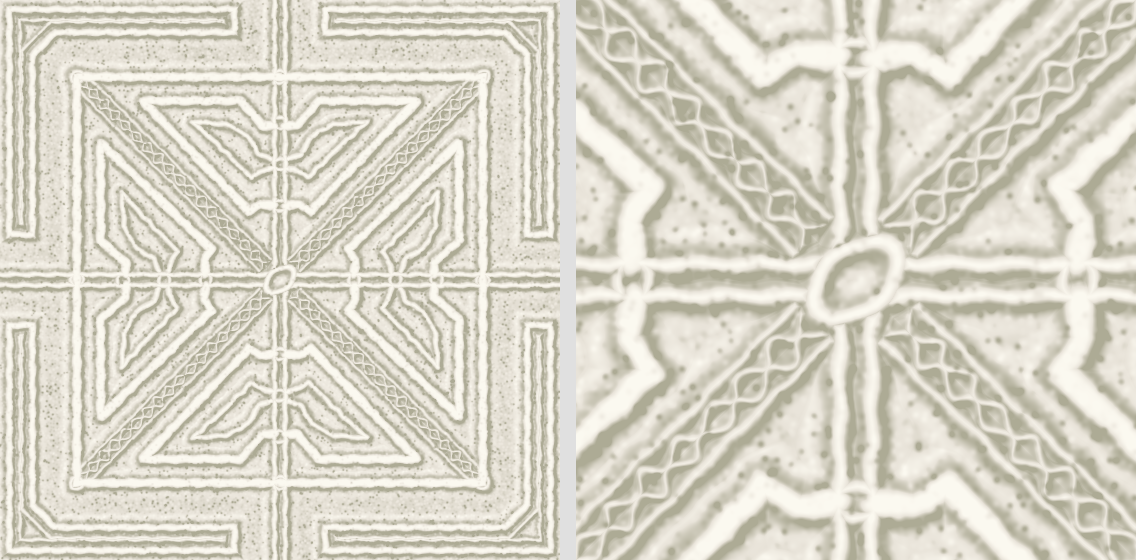
Left: the whole. Right: its middle third, enlarged.
A Shadertoy shader for this pattern:

```glsl
// Embossed cream plaster ceiling tile: corner brackets, square frame, braided diagonals and leaf motifs.

float hash(vec2 p) {
    p = fract(p * vec2(0.1031, 0.1137));
    p += dot(p, p.yx + 33.33);
    return fract((p.x + p.y) * p.x * 7.31 + p.y * 3.17);
}

float segment(vec2 p, vec2 a, vec2 b) {
    vec2 ab = b - a;
    return length(p - a - ab * clamp(dot(p - a, ab) / dot(ab, ab), 0.0, 1.0));
}

// Cellular grain: softly blended random dots, with a few dark pits
float grain(vec2 p) {
    vec2 cell = floor(p);
    float sum = 0.0;
    for (int j = -1; j <= 1; j++)
    for (int i = -1; i <= 1; i++) {
        vec2 id = cell + vec2(i, j);
        float h = hash(id);
        vec2 r = id + vec2(hash(id + 37.0), hash(id + 91.0)) - p;
        float tone = (h - 0.5) * 1.1 - 0.9 * step(h, 0.1);
        sum += tone * exp(-5.0 * dot(r, r));
    }
    return sum;
}

// Signed distance to the raised mouldings; the tile spans -1 to 1
float moulding(vec2 p) {
    p += 0.0022 * sin(p.yx * 83.0 + 2.0 * sin(p * 47.0));
    vec2 q = abs(p);
    q = vec2(min(q.x, q.y), max(q.x, q.y));   // fold into one of eight wedges

    // Twin axis rails and square frame
    float d = abs(q.x - 0.019) - 0.011;
    d = min(d, abs(q.y - 0.725) - 0.018);

    // Diagonal braid between two rails
    float across = (q.y - q.x) * 0.707;
    float along = (q.x + q.y) * 0.707;
    float braid = abs(across - 0.009 - 0.009 * sin(along * 115.0)) - 0.006;
    braid = min(braid, abs(across - 0.029) - 0.007);
    d = min(d, max(braid, max(q.y - 0.73, 0.07 - along)));

    // Triangular strip, hooked back to the axis at both ends
    vec2 strip[7] = vec2[7](vec2(0.02, 0.55), vec2(0.06, 0.55), vec2(0.14, 0.64),
        vec2(0.49, 0.64), vec2(0.11, 0.245), vec2(0.07, 0.27), vec2(0.02, 0.265));
    for (int i = 0; i < 6; i++)
        d = min(d, segment(q, strip[i], strip[i + 1]) - 0.018);

    // Leaf outline
    vec2 leaf[8] = vec2[8](vec2(0.02, 0.40), vec2(0.05, 0.395), vec2(0.10, 0.367),
        vec2(0.31, 0.565), vec2(0.19, 0.555), vec2(0.115, 0.515), vec2(0.075, 0.45), vec2(0.03, 0.43));
    for (int i = 0; i < 7; i++)
        d = min(d, segment(q, leaf[i], leaf[i + 1]) - 0.011);

    // Chamfered corner bracket with an inner bead
    float bracket = max(max(q.y - 0.978, 0.15 - q.x),
        min(0.872 - q.y, (1.67 - q.x - q.y) * 0.707));
    d = min(d, abs(bracket + 0.012) - 0.014);
    d = min(d, abs(bracket + 0.050) - 0.008);

    // Knots on the axes, the frame corners and the centre
    for (int i = 0; i < 4; i++) {
        float height = 0.265 + 0.148 * float(i) + 0.016 * step(2.5, float(i));
        d = min(d, abs(length(q - vec2(0.0, height)) - 0.021) - 0.009);
    }
    d = min(d, abs(length(q - 0.725) - 0.022) - 0.009);
    float hub = length(p * mat2(0.8, 0.6, -0.6, 0.8) * vec2(0.8, 1.2));
    return min(max(d, 0.05 - hub), abs(hub - 0.045) - 0.012);
}

void mainImage(out vec4 fragColor, in vec2 fragCoord) {
    vec2 uv = fragCoord / iResolution.xy;
    vec2 p = uv * 2.0 - 1.0;

    // Slope of the relief, lit from the upper left
    float d = moulding(p);
    vec2 e = vec2(0.004, 0.0);
    vec2 slope = vec2(moulding(p + e.xy) - d, moulding(p + e.yx) - d) / e.x;
    float light = clamp(dot(slope, vec2(-0.707, 0.707)), -1.0, 1.0);

    // Pale crests, dark grooves along the edges, faint outer highlight
    float crest = smoothstep(0.002, -0.011, d);
    float groove = exp(-pow((d - 0.003) / 0.009, 2.0));
    float halo = exp(-pow((d - 0.025) / 0.010, 2.0));
    float tone = -0.12 + 1.15 * crest - groove * (0.85 - 0.4 * light);
    tone += halo * (0.45 + 0.3 * light);

    // Grain and uneven wear
    float wear = sin(uv.x * 19.0 + 3.0 * sin(uv.y * 13.0)) * sin(uv.y * 23.0 + 2.0 * sin(uv.x * 17.0));
    tone += grain(uv * 210.0) * (0.75 - 0.35 * crest) + 0.06 * wear;

    vec3 plaster = vec3(0.91, 0.89, 0.85);
    vec3 color = mix(plaster, vec3(0.70, 0.69, 0.61), clamp(-tone, 0.0, 1.1));
    color = mix(color, vec3(0.985, 0.975, 0.94), clamp(tone, 0.0, 1.0));
    fragColor = vec4(color, 1.0);
}
```
